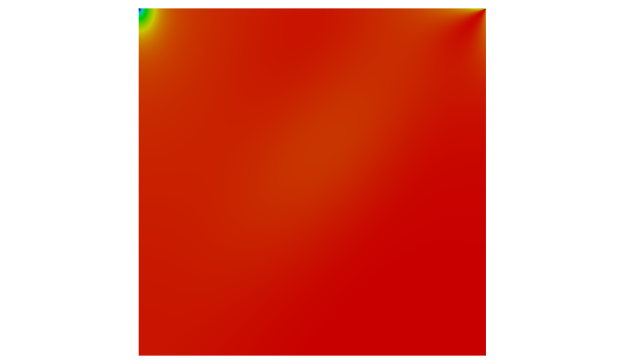
Give the GLSL for this texture map, as a WebGL 1 fragment shader.

```glsl
precision highp float;
// A square heat map on a white page: a smooth scalar field is summed from
// a slanted ramp, soft elliptical blobs and singular corner glows, then
// coloured by a rainbow scale running from red (low) to blue (high).

uniform vec2 u_resolution;

#define PLATE_CENTER vec2(0.488, 0.5)
#define PLATE_SIZE 0.954
#define PEAK 0.784
#define RAMP_LEVEL 0.135
#define RIDGE_LEVEL 0.16
#define DIP_LEVEL 0.09
#define LEFT_CORNER_LEVEL 3.6
#define RIGHT_CORNER_LEVEL 0.95

// Gaussian blob whose long axis points along dir
float blob(vec2 p, vec2 center, vec2 dir, vec2 radius) {
  vec2 d = p - center;
  vec2 local = vec2(dot(d, dir), dot(d, vec2(-dir.y, dir.x))) / radius;
  return exp(-0.5 * dot(local, local));
}

// Steep hot spot with a wide orange halo
float leftCorner(vec2 p) {
  float r = length(vec2(p.x, 1.0 - p.y) * vec2(1.2, 0.85));
  return LEFT_CORNER_LEVEL * exp(-r / 0.03) + 0.48 * exp(-r / 0.13);
}

// Two lobes along the edges, split by a cool diagonal crease
float rightCorner(vec2 p) {
  vec2 q = 1.0 - p;
  float r = length(q) + 0.0001;
  float slant = (q.x - q.y) / r;
  float lobes = mix(slant * slant, 0.6, smoothstep(0.06, 0.3, r) * 0.7);
  lobes *= mix(0.78, 1.0, smoothstep(-0.5, 0.5, slant));
  float spike = 0.8 * exp(-r / 0.025) * smoothstep(0.3, 1.0, slant);
  return RIGHT_CORNER_LEVEL * exp(-r / 0.16) * lobes + spike;
}

float field(vec2 p) {
  float across = dot(p, vec2(0.87, -0.5));
  float ramp = 1.0 - smoothstep(0.02, 0.47, across);
  ramp *= mix(0.72, 1.1, smoothstep(0.0, 0.6, p.y));
  float ridge = blob(p, vec2(0.58, 0.6), vec2(0.64, 0.768), vec2(0.25, 0.125));
  float dip = blob(p, vec2(0.52, 0.97), vec2(0.6, 0.8), vec2(0.2, 0.12));
  float value = RAMP_LEVEL * ramp + RIDGE_LEVEL * ridge - DIP_LEVEL * dip;
  return max(value + leftCorner(p) + rightCorner(p), 0.0);
}

// 0 red, 1 yellow, 2 green, 3 cyan, 4 blue
vec3 rainbow(float h) {
  vec3 color = vec3(2.0 - h, min(h, 4.0 - h), h - 2.0);
  return PEAK * clamp(color, 0.0, 1.0);
}

void main() {
  float pixel = 1.0 / u_resolution.y;
  vec2 offset = (gl_FragCoord.xy - PLATE_CENTER * u_resolution) * pixel;
  vec2 p = clamp(offset / PLATE_SIZE + 0.5, 0.0, 1.0);

  // Antialiased square mask
  vec2 edge = abs(offset) - 0.5 * PLATE_SIZE;
  float plate = clamp(0.5 - max(edge.x, edge.y) / pixel, 0.0, 1.0);

  gl_FragColor = vec4(mix(vec3(1.0), rainbow(field(p)), plate), 1.0);
}
```
